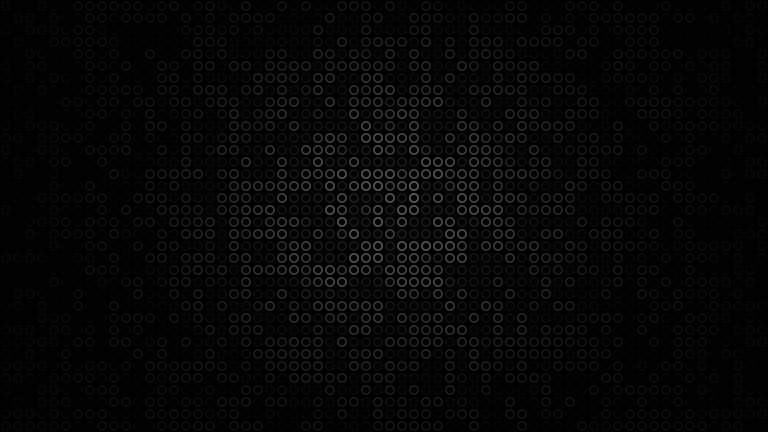
A WebGL 1 fragment shader for this background:

```glsl
precision highp float;

uniform vec2 u_resolution;

const float ROWS = 36.0;                    // ring cells per canvas height
const float RING_RADIUS = 0.34;             // in cells
const float RING_HALF_WIDTH = 0.07;         // in cells
const vec2 GLOW_CENTER = vec2(0.505, 0.515);// in canvas fractions
const float GLOW_FALLOFF = 2.9;
const float GLOW_FLOOR = 0.14;              // glow left at the far edges
const float DIM_LEVEL = 0.28;               // unlit ring relative to a lit one
const float CLUMP_SCALE = 0.31;             // noise frequency per cell
const float CLUMP_AMOUNT = 0.5;
const float LIT_THRESHOLD = 0.48;
const vec3 RING_COLOR = vec3(0.33);
const vec3 BASE_COLOR = vec3(0.003);
const vec3 HAZE_COLOR = vec3(0.012);

float hash(vec2 p) {
    return fract(sin(dot(p, vec2(127.1, 311.7))) * 43758.5);
}

vec2 gradient(vec2 p) {
    float angle = 6.2832 * hash(p);
    return vec2(cos(angle), sin(angle));
}

float gradientNoise(vec2 p) {
    vec2 i = floor(p);
    vec2 f = fract(p);
    vec2 s = f * f * f * (f * (f * 6.0 - 15.0) + 10.0);
    vec2 e = vec2(1.0, 0.0);
    float bottom = mix(dot(gradient(i), f),
                       dot(gradient(i + e.xy), f - e.xy), s.x);
    float top = mix(dot(gradient(i + e.yx), f - e.yx),
                    dot(gradient(i + e.xx), f - e.xx), s.x);
    return mix(bottom, top, s.y);
}

// Brightness of one cell: mostly lit or unlit, gathered in loose clumps
float cellLevel(vec2 cell) {
    float clump = gradientNoise(cell * CLUMP_SCALE + 0.37);
    float value = hash(cell + 17.0) + CLUMP_AMOUNT * clump;
    float lit = smoothstep(LIT_THRESHOLD - 0.08, LIT_THRESHOLD + 0.08, value);
    float variation = mix(0.8, 1.1, hash(cell + 71.0));
    return mix(DIM_LEVEL, 1.0, lit) * variation;
}

void main() {
    vec2 uv = gl_FragCoord.xy / u_resolution;
    float aspect = u_resolution.x / u_resolution.y;

    // Ring coverage in a square grid, smoothed over one pixel
    vec2 grid = gl_FragCoord.xy / u_resolution.y * ROWS;
    float pixel = ROWS / u_resolution.y;
    float dist = abs(length(fract(grid) - 0.5) - RING_RADIUS);
    float ring = clamp((RING_HALF_WIDTH - dist) / pixel + 0.5, 0.0, 1.0);

    // Wide central glow, in units of half the canvas height
    vec2 offset = (uv - GLOW_CENTER) * vec2(aspect, 1.0) * vec2(1.75, 2.0);
    float halo = exp(-GLOW_FALLOFF * dot(offset, offset) * 0.8);
    float edgeFade = 1.0 - 0.45 * smoothstep(0.7, 1.0, abs(uv.x * 2.0 - 1.0));
    float glow = mix(GLOW_FLOOR * edgeFade, 1.0, halo);

    vec3 color = BASE_COLOR + HAZE_COLOR * halo;
    color += RING_COLOR * ring * glow * cellLevel(floor(grid));
    gl_FragColor = vec4(color, 1.0);
}
```
